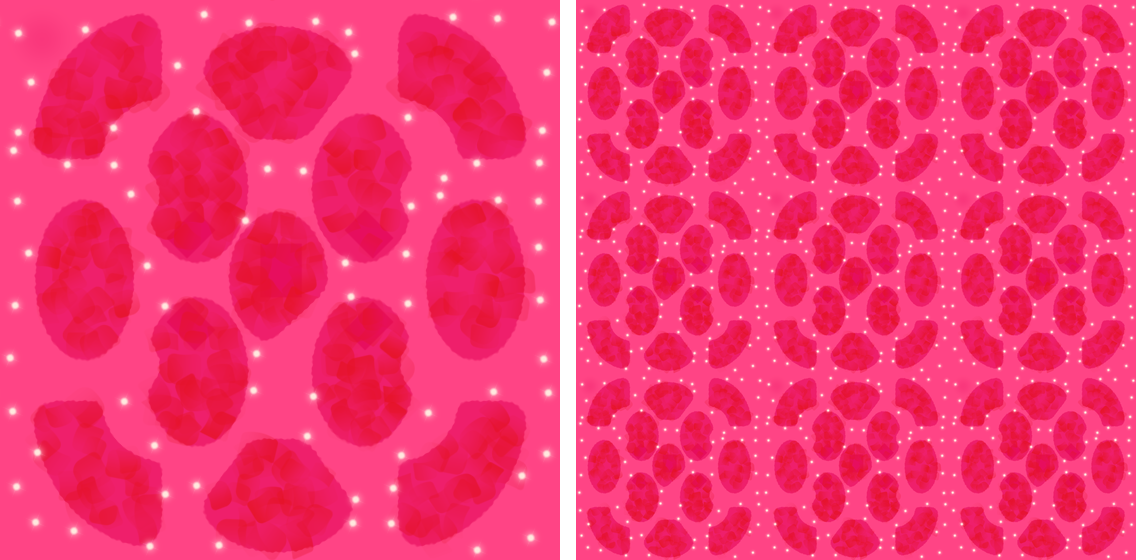
Left, the tile; right, the same tile 3 across and 3 down.
Write a WebGL 2 fragment shader that draws this pattern.

```glsl
#version 300 es
precision highp float;
uniform vec2 u_resolution;
out vec4 fragColor;

#define DAB_CELLS 22.0
#define DAB_LAYERS 3
#define DAB_ALPHA 0.54
#define DAB_REACH 0.008
#define SPARK_CELLS 12.0
#define SPARK_KEEP 0.97
#define SPARK_RADIUS 0.0054
#define EDGE_RAGGED 0.0008

const vec3 PINK = vec3(1.0, 0.268, 0.52);
const vec3 BERRY = vec3(0.938, 0.122, 0.42);
const vec3 RED = vec3(0.90, 0.075, 0.12);
const vec3 MAGENTA = vec3(0.90, 0.045, 0.36);
const vec3 HALO = vec3(1.0, 0.64, 0.73);
const vec3 GLINT = vec3(1.0, 0.91, 0.87);

vec3 hash3(vec2 cell) {
  vec3 h = fract(cell.xyx * vec3(0.1031, 0.1030, 0.0973));
  h += dot(h, h.yxz + 33.33);
  return fract((h.xxy + h.yzz) * h.zyx);
}

mat2 rotation(float angle) {
  float c = cos(angle), s = sin(angle);
  return mat2(c, s, -s, c);
}

float smoothMax(float a, float b, float k) {
  float h = max(k - abs(a - b), 0.0) / k;
  return max(a, b) + 0.25 * h * h * k;
}

float ellipse(vec2 p, vec2 radii) {
  return (length(p / radii) - 1.0) * min(radii.x, radii.y);
}

float roundBox(vec2 p, vec2 halfSize, float corner) {
  vec2 d = abs(p) - halfSize + corner;
  return length(max(d, 0.0)) + min(max(d.x, d.y), 0.0) - corner;
}

// Signed distance to the eleven petals, mirrored about the centre
float petals(vec2 uv) {
  vec2 q = uv - 0.5, m = abs(q);

  // Corner fans with a bite on the inner side
  float fan = ellipse(m - vec2(0.22), vec2(0.222, 0.258));
  fan = smoothMax(fan, max(0.211 - m.x, 0.216 - m.y), 0.05);
  fan = smoothMax(fan, 0.112 - length(m - vec2(0.207, 0.212)), 0.02);

  // Domes at top and bottom, narrowing inward
  vec2 d = vec2(abs(q.x + 0.004), q.y > 0.0 ? q.y - 0.363 : -q.y - 0.396);
  float dome = ellipse(d, vec2(0.134, d.y > 0.0 ? 0.09 : 0.15));
  dome = smoothMax(dome, dot(d, vec2(0.8, -0.6)) - 0.107, 0.012);
  dome = smoothMax(dome, -d.y - 0.112, 0.02);

  // Side ovals and notched inner ovals
  float side = ellipse(m - vec2(0.349, 0.0), vec2(0.088, 0.143));
  float inner = ellipse(m - vec2(0.149, 0.164), vec2(0.092, 0.133));
  inner = smoothMax(inner, 0.049 - length(m - vec2(0.264, 0.152)), 0.02);

  // Centre oval, cut at the lower right
  float core = ellipse(q - vec2(-0.003, 0.004), vec2(0.088, 0.118));
  core = smoothMax(core, dot(q, vec2(0.68, -0.73)) - 0.069, 0.015);

  return min(min(min(fan, dome), min(side, inner)), core);
}

// Overlapping translucent brush dabs, denser toward the petal rims
vec3 paintDabs(vec3 color, vec2 uv, float fill, float px) {
  for (int layer = 0; layer < DAB_LAYERS; layer++) {
    float cells = DAB_CELLS - 3.0 * float(layer);
    vec2 grid = uv * cells;
    for (int k = 0; k < 9; k++) {
      vec2 cell = floor(grid) + vec2(k % 3, k / 3) - 1.0;
      vec2 id = mod(cell, cells) + 47.0 * float(layer + 1);
      vec3 h = hash3(id), look = hash3(id + 113.0);
      vec2 center = cell + 0.25 + 0.5 * h.xy;
      float depth = -petals(fract(center / cells));
      float keep = mix(0.85, 0.5, smoothstep(0.03, 0.07, depth));
      if (depth < DAB_REACH || look.x > keep) continue;
      vec2 p = rotation(6.2832 * h.z) * (grid - center);
      p.y += 0.4 * p.x * p.x;
      vec2 size = mix(vec2(0.38, 0.30), vec2(0.60, 0.46), look.yz);
      float dist = roundBox(p, size, mix(0.03, 0.28, look.z));
      float cover = 1.0 - smoothstep(-px * cells, px * cells, dist);
      float fade = mix(0.2, 1.0, smoothstep(-size.x, size.x, p.x));
      float strength = look.x < 0.1 ? 1.4 : mix(0.6, 1.0, look.z);
      float alpha = DAB_ALPHA * strength * cover * fade * mix(0.45, 1.0, fill);
      color = mix(color, mix(RED, MAGENTA, 0.3 * look.y), alpha);
    }
  }
  return color;
}

// Glints with a halo and crossed rays, scattered between the petals
vec3 addSparkles(vec3 color, vec2 uv) {
  vec2 grid = uv * SPARK_CELLS;
  for (int k = 0; k < 9; k++) {
    vec2 cell = floor(grid) + vec2(k % 3, k / 3) - 1.0;
    vec3 h = hash3(mod(cell, SPARK_CELLS) + 211.0);
    vec2 center = cell + 0.15 + 0.7 * h.xy;
    if (h.z > SPARK_KEEP || petals(fract(center / SPARK_CELLS)) < 0.002) continue;
    vec2 p = (grid - center) / (SPARK_CELLS * SPARK_RADIUS);
    float r = length(p);
    vec2 turned = rotation(0.4) * p;
    float rays = exp(-2.5 * abs(turned.x * turned.y) - 0.6 * r);
    float halo = 0.75 * exp(-0.26 * r * r) + 0.5 * rays;
    color = mix(color, HALO, min(halo, 1.0) * smoothstep(5.0, 2.5, r));
    color = mix(color, GLINT, smoothstep(1.6, 0.5, r));
  }
  return color;
}

void main() {
  vec2 uv = gl_FragCoord.xy / u_resolution;
  float px = 1.0 / min(u_resolution.x, u_resolution.y);

  // Ragged petal edge from layered sines of whole frequency
  vec2 turn = 6.2832 * uv.yx;
  vec2 wobble = sin(turn * 43.0 + 3.0 * sin(turn.yx * 19.0)) + 0.7 * sin(turn * 97.0);
  float fill = 1.0 - smoothstep(-px, px, petals(uv + EDGE_RAGGED * wobble));

  // Soft smudge near one corner, then the petal base
  vec3 color = mix(PINK, BERRY, 0.35 * smoothstep(0.065, 0.0, length(uv - vec2(0.075, 0.93))));
  color = mix(color, BERRY, fill);

  // Darker square patches on the inner and centre petals, under the dabs
  vec2 q = uv - 0.5;
  vec2 tilted = rotation(0.7854) * (abs(q) - vec2(0.159, 0.082));
  float patches = min(roundBox(tilted, vec2(0.036, 0.026), 0.002),
                      roundBox(q - vec2(0.002, 0.017), vec2(0.037, 0.048), 0.002));
  color = mix(color, MAGENTA, 0.85 * fill * (1.0 - smoothstep(-px, px, patches)));

  color = paintDabs(color, uv, fill, px);
  fragColor = vec4(addSparkles(color, uv), 1.0);
}
```
